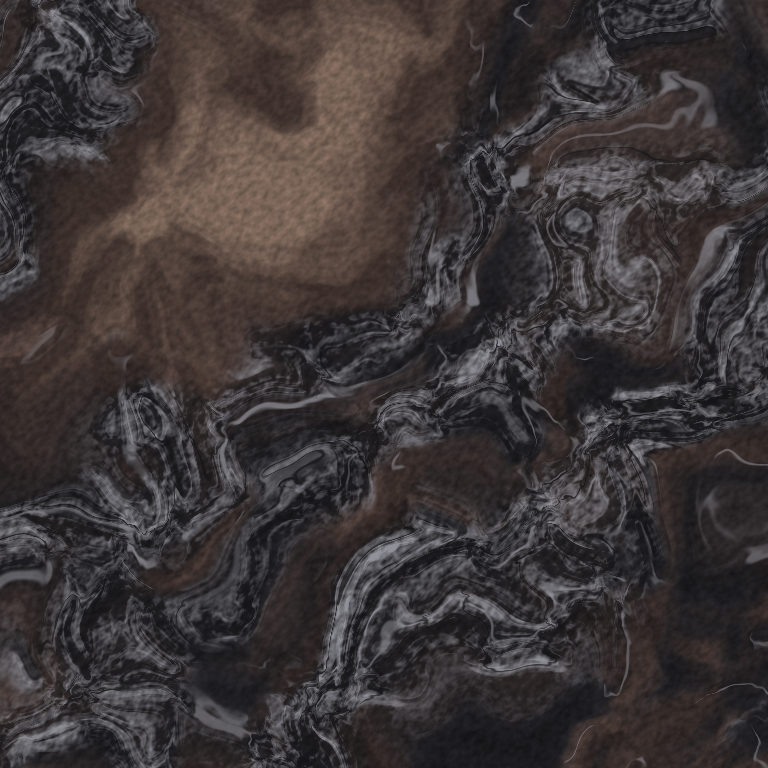
A WebGL 2 fragment shader for this texture:

```glsl
#version 300 es
precision highp float;

uniform vec2 u_resolution;
out vec4 fragColor;

const vec3 BLACK_STONE = vec3(0.115, 0.114, 0.128);
const vec3 DARK_BROWN = vec3(0.205, 0.165, 0.158);
const vec3 PATCH_EDGE = vec3(0.235, 0.185, 0.170);
const vec3 PATCH_CORE = vec3(0.480, 0.395, 0.345);
const vec3 RUST = vec3(0.340, 0.265, 0.240);
const vec3 PALE_GREY = vec3(0.570, 0.570, 0.600);

float hash(vec2 p) {
    return fract(sin(dot(p, vec2(127.1, 311.7))) * 43758.5453);
}

// Contribution of one lattice corner to the gradient noise
float corner(vec2 cell, vec2 offset) {
    float angle = 6.2832 * hash(cell);
    return dot(vec2(cos(angle), sin(angle)), offset);
}

float noise(vec2 p) {
    vec2 i = floor(p), f = fract(p);
    vec2 u = f * f * f * (f * (f * 6.0 - 15.0) + 10.0);
    vec2 x = vec2(1.0, 0.0), y = vec2(0.0, 1.0);
    float low = mix(corner(i, f), corner(i + x, f - x), u.x);
    float high = mix(corner(i + y, f - y), corner(i + 1.0, f - 1.0), u.x);
    return 1.4 * mix(low, high, u.y);
}

vec2 nextOctave(vec2 p) {
    return mat2(1.6, 1.2, -1.2, 1.6) * p + 17.3;
}

float fbm(vec2 p, int octaves) {
    float sum = 0.0, amplitude = 0.5;
    for (int i = 0; i < octaves; i++) {
        sum += amplitude * noise(p);
        p = nextOctave(p);
        amplitude *= 0.5;
    }
    return sum;
}

float ridges(vec2 p, int octaves) {
    float sum = 0.0, total = 0.0, amplitude = 1.0;
    for (int i = 0; i < octaves; i++) {
        sum += amplitude * (1.0 - 2.0 * abs(noise(p)));
        total += amplitude;
        p = nextOctave(p);
        amplitude *= 0.7;
    }
    return sum / total;
}

vec2 warp(vec2 p, float frequency, float amount) {
    vec2 s = p * frequency;
    return p + amount * vec2(fbm(s + 3.7, 3), fbm(s + 41.2, 3));
}

float band(float across, float centre, float width) {
    float d = (across - centre) / width;
    return exp(-d * d);
}

float thinLine(float d, float width) {
    return 1.0 - smoothstep(0.2 * width, width, abs(d));
}

void main() {
    vec2 uv = gl_FragCoord.xy / u_resolution - 0.5;

    // x runs along the diagonal grain, y across it
    vec2 grain = vec2(dot(uv, vec2(0.74, 0.67)), dot(uv, vec2(0.67, -0.74)));
    vec2 flow = warp(grain, 3.2, 0.24);
    vec2 folded = warp(flow, 13.0, 0.045);
    vec2 torn = warp(folded, 34.0, 0.018);

    float mottle = fbm(torn * vec2(12.0, 20.0) + 5.0, 4);
    float speckle = fbm(grain * vec2(85.0, 125.0), 2);

    // Large brown inclusion
    vec2 inclusion = folded - vec2(0.0, -0.335);
    inclusion.y += 0.14 * inclusion.x;
    float radius = length(inclusion / vec2(0.39, 0.175));
    float patchMask = 1.0 - smoothstep(0.80, 1.10, radius + 0.25 * mottle);

    // Zones of pale mineral
    float bands = band(flow.y, -0.57, 0.10) + band(flow.y, -0.11, 0.055)
        + band(flow.y, 0.055, 0.065) + band(flow.y, 0.29, 0.10);
    float zone = smoothstep(0.18, 0.85, bands + 1.1 * fbm(folded * vec2(5.0, 11.0), 3));
    zone *= 1.0 - patchMask;

    // Dark ground
    float brownness = smoothstep(-0.22, 0.22, fbm(flow * vec2(4.0, 8.0) + 23.0, 4));
    brownness = max(brownness, 1.0 - smoothstep(0.9, 1.5, radius)) * (1.0 - 0.75 * zone);
    vec3 colour = mix(BLACK_STONE, DARK_BROWN, brownness);
    float rust = smoothstep(0.08, 0.36, fbm(folded * vec2(4.0, 7.0) + 61.0, 4));
    colour = mix(colour, RUST, 0.6 * rust * (1.0 - 0.6 * zone));
    colour *= 1.0 + 0.45 * mottle + 0.45 * speckle;

    // Brown inclusion with a brighter, mottled core
    float core = 1.0 - smoothstep(0.15, 1.0, radius);
    float clouds = fbm(folded * vec2(6.0, 13.0) + 9.0, 4);
    float glow = clamp(0.95 * core + 1.1 * clouds + 0.5 * mottle, 0.0, 1.0);
    vec3 brown = mix(PATCH_EDGE, PATCH_CORE, glow) * (1.0 + 0.35 * speckle);
    colour = mix(colour, brown, patchMask);

    // Torn flecks inside the pale zones
    float flecks = ridges(torn * vec2(25.0, 46.0), 3) - 0.45;
    float tone = 0.16 + 1.1 * mottle + 0.85 * flecks + 0.6 * speckle;
    colour = mix(colour, PALE_GREY, zone * clamp(tone, 0.0, 1.0));

    // Long pale veins, broken along their length
    float broken = smoothstep(-0.12, 0.25, fbm(torn * 14.0 + 31.0, 3));
    float vein = thinLine(folded.y + 0.055, 0.010);
    vein = max(vein, 0.7 * thinLine(fbm(folded * vec2(3.0, 7.0) + 77.0, 3), 0.028));
    colour = mix(colour, PALE_GREY, 0.75 * vein * broken * (1.0 - patchMask));

    // Fine black cracks
    float crack = thinLine(fbm(torn * vec2(4.0, 10.0) + 50.0, 2), 0.018);
    colour = mix(colour, 0.6 * BLACK_STONE, 0.7 * crack * zone);

    fragColor = vec4(clamp(colour, 0.0, 1.0), 1.0);
}
```
